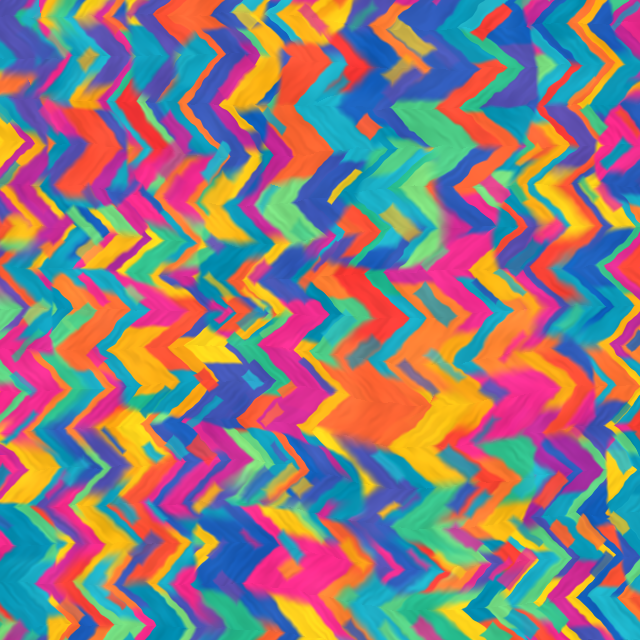
Give the GLSL for this pattern, as a WebGL 1 fragment shader.

```glsl
precision highp float;
uniform vec2 u_resolution;

const float ARM_HEIGHT = 0.064;   // vertical extent of one zigzag arm
const float STROKE_CELL = 0.052;  // spacing of the loose dabs

float hash(vec2 p) {
  return fract(sin(dot(p, vec2(127.1, 311.7))) * 43758.5453);
}

float noise(vec2 p) {
  vec2 i = floor(p), f = fract(p);
  f = f * f * (3.0 - 2.0 * f);
  return mix(mix(hash(i), hash(i + vec2(1.0, 0.0)), f.x),
             mix(hash(i + vec2(0.0, 1.0)), hash(i + 1.0), f.x), f.y);
}

vec2 noise2(vec2 p) {
  return vec2(noise(p), noise(p + 37.7)) - 0.5;
}

// Picks one of six paints by weight, then a shade of it
vec3 paint(vec2 id) {
  float pick = hash(id);
  float shade = hash(id + 71.3);
  vec3 teal = mix(vec3(0.00, 0.54, 0.68), vec3(0.14, 0.73, 0.81), shade);
  vec3 coral = mix(vec3(0.97, 0.20, 0.21), vec3(1.00, 0.53, 0.20), shade);
  vec3 magenta = mix(vec3(0.64, 0.16, 0.62), vec3(0.99, 0.18, 0.55), sqrt(shade));
  vec3 blue = mix(vec3(0.06, 0.38, 0.74), vec3(0.42, 0.30, 0.68), shade);
  vec3 yellow = mix(vec3(1.00, 0.86, 0.10), vec3(0.98, 0.64, 0.08), shade);
  vec3 green = mix(vec3(0.12, 0.72, 0.56), vec3(0.52, 0.88, 0.48), shade);
  vec3 c = teal;
  c = mix(c, coral, step(0.21, pick));
  c = mix(c, magenta, step(0.39, pick));
  c = mix(c, blue, step(0.57, pick));
  c = mix(c, yellow, step(0.73, pick));
  return mix(c, green, step(0.87, pick));
}

// +1 where the arm leans right going up, -1 where it leans left
float armLean(float y, float armHeight) {
  return fract(0.5 * y / armHeight) < 0.5 ? -1.0 : 1.0;
}

// One zigzag ribbon, broken into lengths of different colour
vec3 ribbon(float id, float row, float seed, float soft) {
  float along = row / (1.3 + 1.2 * hash(vec2(id, seed))) + 9.0 * hash(vec2(seed, id));
  float part = floor(along);
  vec2 key = vec2(id, part) + seed;
  return mix(paint(key), paint(key + vec2(0.0, 1.0)),
             smoothstep(1.0 - 0.6 * soft, 1.0, along - part));
}

vec3 chevrons(vec2 p, float armHeight, float width, float seed, float blur) {
  float row = p.y / armHeight;
  float zigzag = abs(fract(0.5 * row) * 2.0 - 1.0) * armHeight;
  float s = (p.x - zigzag) / width;
  s += 0.3 * sin(2.3 * s + seed);
  float id = floor(s);
  float soft = min(blur / width, 0.9);
  return mix(ribbon(id, row, seed, soft), ribbon(id + 1.0, row, seed, soft),
             smoothstep(1.0 - soft, 1.0, s - id));
}

float boxDistance(vec2 p, vec2 halfSize) {
  vec2 d = abs(p) - halfSize;
  return length(max(d, 0.0)) + min(max(d.x, d.y), 0.0);
}

// Short slanted dabs that follow the lean of the zigzag
vec3 addStrokes(vec3 color, vec2 p, float density, float blur) {
  vec2 cell = floor(p / STROKE_CELL);
  for (int j = -1; j <= 1; j++) {
    for (int i = -1; i <= 1; i++) {
      vec2 id = cell + vec2(float(i), float(j));
      vec2 jitter = vec2(hash(id + 3.1), hash(id + 8.7));
      vec2 center = (id + 0.15 + 0.7 * jitter) * STROKE_CELL;
      vec2 dir = normalize(vec2(armLean(center.y, ARM_HEIGHT), 1.0));
      vec2 d = p - center;
      vec2 local = vec2(dot(d, dir), dot(d, vec2(-dir.y, dir.x)));
      vec2 halfSize = vec2(mix(0.016, 0.034, hash(id + 5.9)),
                           mix(0.004, 0.013, hash(id + 2.3)));
      float cover = 1.0 - smoothstep(-blur, blur, boxDistance(local, halfSize));
      float alpha = step(hash(id + 13.3), density) * mix(0.65, 1.0, hash(id + 17.9));
      color = mix(color, paint(id + 101.0), cover * alpha);
    }
  }
  return color;
}

// Fine bristle streaks running along the arms
float bristles(vec2 p) {
  float lean = armLean(p.y, ARM_HEIGHT);
  vec2 local = vec2(p.x * lean + p.y, p.x - p.y * lean);
  return noise(local * vec2(22.0, 130.0)) - 0.5;
}

void main() {
  vec2 uv = gl_FragCoord.xy / min(u_resolution.x, u_resolution.y);

  // Large drift bends the rows, small wobble roughens the edges
  vec2 p = uv + 0.055 * noise2(uv * 3.5) + 0.007 * noise2(uv * 38.0)
              + 0.003 * noise2(uv * 110.0);
  float blur = mix(0.005, 0.014, smoothstep(0.4, 0.8, noise(uv * 9.0 + 5.0)));

  vec3 wide = chevrons(p, ARM_HEIGHT, 0.042, 11.0, blur);
  vec3 fine = chevrons(p, ARM_HEIGHT, 0.024, 47.0, blur);
  float patchMask = smoothstep(0.47, 0.53, noise(p * 8.0 + 19.0));
  vec3 color = mix(wide, fine, patchMask);

  float density = mix(0.15, 0.6, noise(uv * 5.0 + 61.0));
  color = addStrokes(color, p, density, 0.4 * blur);

  color *= 1.0 + 0.12 * bristles(p);
  color += 0.06 * (noise(uv * 24.0) - 0.5);
  gl_FragColor = vec4(clamp(color, 0.0, 1.0), 1.0);
}
```
